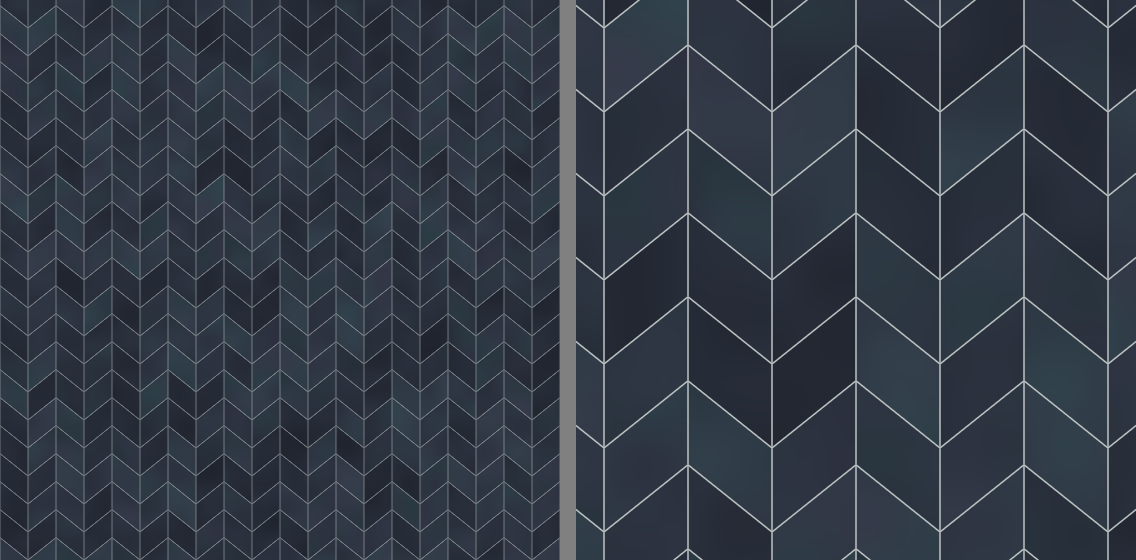
Left, the full canvas; right, a detail of the centre.
A three.js fragment shader for this pattern:

```glsl
// Chevron wall of slate-blue parallelogram tiles with hairline pale joints.
// Columns are sheared by a triangle wave, giving each tile its own cell id;
// a hash sets its tone and soft noise clouds its surface and tint.

#define TILES 20.0                      // tiles across and down
#define RISE 0.8                        // chevron height in tiles
#define JOINT_WIDTH 0.018               // joint width in tiles
#define CLOUD_SCALE 1.1                 // cloud cells per tile
#define CLOUD_SHARE 0.38                // cloud part of the tone
#define DARK vec3(0.122, 0.135, 0.178)
#define LIGHT vec3(0.208, 0.251, 0.296)
#define TEAL vec3(-0.014, 0.016, 0.006)
#define VIOLET vec3(0.013, -0.010, 0.008)
#define JOINT vec3(0.74, 0.76, 0.76)

varying vec2 vUv;

float hash(vec2 p) {
  return fract(sin(dot(p, vec2(127.1, 311.7))) * 43758.5453);
}

float valueNoise(vec2 p) {
  vec2 cell = floor(p);
  vec2 f = fract(p);
  f = f * f * (3.0 - 2.0 * f);
  float low = mix(hash(cell), hash(cell + vec2(1.0, 0.0)), f.x);
  float high = mix(hash(cell + vec2(0.0, 1.0)), hash(cell + 1.0), f.x);
  return mix(low, high, f.y);
}

// Distance to the nearest whole number
float edgeDistance(float x) {
  return abs(fract(x + 0.5) - 0.5);
}

// Share of a pixel covered by a joint whose centre is d away
float jointCoverage(float d, float pixel) {
  float halfJoint = 0.5 * JOINT_WIDTH;
  float halfPixel = 0.5 * pixel;
  float overlap = min(d + halfPixel, halfJoint) - max(d - halfPixel, -halfJoint);
  return clamp(overlap / pixel, 0.0, 1.0);
}

void main() {
  vec2 p = vUv * TILES;
  float pixel = max(fwidth(p.x), 0.0001);

  // Shear alternate columns up and down
  float zigzag = abs(mod(p.x, 2.0) - 1.0);
  vec2 sheared = vec2(p.x, p.y - RISE * zigzag);
  vec2 tile = floor(sheared);

  // Tone per tile, with clouds shifted from tile to tile
  vec2 shift = 37.0 * vec2(hash(tile + 5.3), hash(tile + 9.1));
  float cloud = valueNoise(p * CLOUD_SCALE + shift);
  float tone = mix(hash(tile), cloud, CLOUD_SHARE);
  float tint = valueNoise(p * CLOUD_SCALE + shift + 71.0);
  vec3 color = mix(DARK, LIGHT, tone);
  color += mix(VIOLET, TEAL, tint) * smoothstep(0.1, 0.8, tone);

  // Upright and slanted joints
  float upright = jointCoverage(edgeDistance(p.x), pixel);
  float slanted = jointCoverage(edgeDistance(sheared.y) / sqrt(1.0 + RISE * RISE), pixel);
  color = mix(color, JOINT, max(upright, slanted));

  gl_FragColor = vec4(color, 1.0);
}
```
